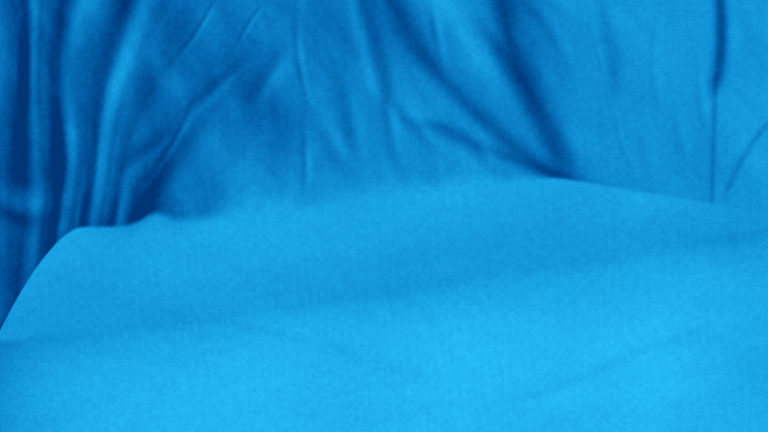
Give the GLSL for this texture, as a Shadertoy shader.

```glsl
// Blue satin draped over a wall and a table: a scalar "tone" is built from
// fold curves, a fan of pleats, scattered creases and stretched noise, then
// mapped to a blue ramp. Two height curves split wall, table top and front.
const float ASPECT = 16.0 / 9.0;
const float PLEAT_SPACING = 0.125;
const float PLEAT_DEPTH = 0.27;
const float WRINKLE_DEPTH = 0.70;
const float CREASE_DEPTH = 0.20;
const int CREASES = 26;
const float GRAIN = 0.15;
const float TABLE_TONE = 0.79;
const float FRONT_TONE = 1.02;

float hash(vec2 p) { return fract(sin(dot(p, vec2(127.1, 311.7))) * 43758.55); }

float noise(vec2 p) {
    vec2 i = floor(p), f = fract(p);
    f = f * f * (3.0 - 2.0 * f);
    return mix(mix(hash(i), hash(i + vec2(1, 0)), f.x),
               mix(hash(i + vec2(0, 1)), hash(i + vec2(1, 1)), f.x), f.y);
}

float fbm(vec2 p) {
    float sum = 0.0, amp = 0.5;
    for (int i = 0; i < 4; i++, amp *= 0.5) {
        sum += amp * noise(p);
        p = mat2(1.6, 1.2, -1.2, 1.6) * p + 3.7;
    }
    return sum;
}

float bell(float d, float w) { return exp(-d * d / (w * w)); }

// Soft stroke falling from a to b, bowed sideways, fading at both ends
float fold(vec2 p, vec2 a, vec2 b, float bow, float w) {
    float t = (a.y - p.y) / (a.y - b.y);
    float x = mix(a.x, b.x, t) + bow * 4.0 * t * (1.0 - t);
    return bell(p.x - x, w) * smoothstep(-0.12, 0.12, t) * (1.0 - smoothstep(0.85, 1.1, t));
}

// Scattered creases, each lit on one flank and shaded on the other
float creases(vec2 p) {
    float sum = 0.0;
    for (int i = 0; i < CREASES; i++) {
        float k = float(i);
        vec2 c = vec2(0.32 + 1.4 * (k + hash(vec2(k, 1))) / float(CREASES),
                      0.58 + 0.38 * hash(vec2(k, 2)));
        float calm = 1.0 - 0.6 * smoothstep(1.15, 1.4, c.x);
        float lean = mix(-0.8, 0.55, smoothstep(0.5, 0.85, c.x)) + 0.8 * (hash(vec2(k, 3)) - 0.5);
        vec2 along = normalize(vec2(lean * calm, -1.0));
        float s = dot(p - c, along);
        float d = dot(p - c, vec2(-along.y, along.x)) + 2.5 * s * s * (hash(vec2(k, 4)) - 0.5);
        float w = mix(0.006, 0.022, hash(vec2(k, 5)));
        sum += 1.6 * d / w * bell(d, w) * bell(s, mix(0.04, 0.10, hash(vec2(k, 6)))) * calm;
    }
    return sum;
}

float backEdge(float x) {
    float y = mix(0.475, 0.587, smoothstep(0.2, 1.2, x)) - 0.17 * max(x - 1.3, 0.0);
    return y - 0.24 * pow(max(1.0 - x / 0.19, 0.0), 1.6) + 0.025 * bell(x - 0.36, 0.04);
}

float frontEdge(float x) { return 0.21 + 0.105 * x + 0.024 * x * x; }

float wallTone(vec2 p, float above) {
    float tone = mix(0.24, 0.51, smoothstep(0.25, 0.65, p.x));
    tone = mix(tone, 0.73, smoothstep(1.15, 1.4, p.x));
    float middle = smoothstep(0.4, 0.6, p.x) * (1.0 - smoothstep(1.1, 1.3, p.x));
    tone += 0.18 * middle * exp(-above / 0.10);
    // Pleats fanning to the left, with finer ones riding on them
    float u = p.x + 0.4 * (0.9 - p.y) * smoothstep(0.0, 0.35, p.x);
    u += 0.10 * (noise(p * vec2(6.0, 3.5)) - 0.5);
    float phase = 6.283 * (u - 0.02) / PLEAT_SPACING - 1.57;
    float pleat = sin(phase + 0.5 * sin(phase)) + 0.9 * (noise(vec2(u * 45.0, p.y * 6.0)) - 0.5);
    float strength = 0.3 + 1.2 * noise(vec2(u * 9.0, p.y * 6.0));
    tone += PLEAT_DEPTH * pleat * strength * (1.0 - smoothstep(0.34, 0.55, p.x));
    // Slanting wrinkles and creases
    float leftward = fbm(vec2(p.x * 8.0 + p.y * 6.0 * (p.y - 1.4), p.x * 2.0 + p.y * 5.0));
    float rightward = fbm(vec2(p.x * 9.0 + p.y * 5.0, p.y * 4.0 - p.x) + 8.0);
    float wrinkle = mix(leftward, rightward, smoothstep(0.65, 0.95, p.x)) - 0.47;
    tone += WRINKLE_DEPTH * wrinkle * mix(1.0, 0.4, smoothstep(1.2, 1.45, p.x));
    tone += CREASE_DEPTH * creases(p) * smoothstep(0.0, 0.08, above);
    // Main falling folds
    tone -= 0.32 * fold(p, vec2(0.89, 1.05), vec2(1.28, 0.59), -0.06, 0.030);
    tone += 0.18 * fold(p, vec2(1.00, 1.05), vec2(1.31, 0.60), -0.01, 0.035);
    tone -= 0.38 * fold(p, vec2(1.15, 1.05), vec2(1.32, 0.58), -0.02, 0.032);
    tone -= 0.28 * fold(p, vec2(0.99, 0.72), vec2(1.33, 0.58), -0.02, 0.045);
    tone += 0.18 * fold(p, vec2(0.80, 1.05), vec2(0.87, 0.77), 0.0, 0.016);
    tone -= 0.18 * fold(p, vec2(0.83, 1.05), vec2(0.91, 0.75), 0.0, 0.022);
    tone -= 0.14 * fold(p, vec2(1.36, 1.05), vec2(1.42, 0.78), 0.02, 0.018);
    // Narrow gathers at the right
    tone -= 0.55 * fold(p, vec2(1.66, 1.05), vec2(1.655, 0.79), 0.012, 0.015);
    tone -= 0.20 * fold(p, vec2(1.655, 0.81), vec2(1.648, 0.53), 0.0, 0.007);
    tone -= 0.18 * fold(p, vec2(1.78, 0.72), vec2(1.68, 0.55), -0.01, 0.009);
    // Hooked tuck and sheen beside the table corner, then contact shade
    float tuck = p.y - 0.49 - 4.0 * (p.x - 0.08) * (p.x - 0.08);
    tone += (0.28 * bell(tuck - 0.04, 0.035) - 0.22 * bell(tuck, 0.018)) * bell(p.x - 0.05, 0.08);
    return tone - 0.14 * (1.0 - smoothstep(0.3, 0.5, p.x)) * exp(-max(above, 0.0) / 0.03);
}

float clothTone(vec2 p, float above, float below) {
    float top = TABLE_TONE + 0.10 * smoothstep(0.0, 0.25, -below);
    top -= 0.22 * bell(p.x - 0.33, 0.12) * exp(above / 0.03);
    float front = FRONT_TONE - 0.23 * exp(-max(below, 0.0) / 0.07);
    front -= 0.26 * exp(-p.x / 0.10) + 0.10 * smoothstep(1.5, 1.78, p.x);
    front -= 0.05 * fold(p, vec2(1.62, 0.24), vec2(1.20, 0.07), 0.0, 0.03);
    front -= 0.05 * fold(p, vec2(0.50, 0.26), vec2(0.98, 0.12), 0.04, 0.05);
    float tone = mix(top, front, smoothstep(-0.01, 0.01, below));
    return tone + 0.15 * (fbm(vec2(p.x * 4.0 - p.y * 2.0, p.y * 9.0)) - 0.47);
}

void mainImage(out vec4 fragColor, in vec2 fragCoord) {
    vec2 p = fragCoord / iResolution.xy * vec2(ASPECT, 1.0);
    float above = p.y - backEdge(p.x);
    float blend = smoothstep(0.2, 0.7, p.x) * (1.0 - smoothstep(1.05, 1.3, p.x));
    float soft = mix(0.006, 0.03, blend);
    float t = mix(clothTone(p, min(above, 0.0), frontEdge(p.x) - p.y), wallTone(p, above),
                  smoothstep(-soft, soft, above));
    t += GRAIN * (0.6 * noise(p * 230.0) + 0.4 * noise(p * 110.0 + 5.0) - 0.5);
    t = clamp(t, -0.05, 1.1);
    fragColor = vec4(0.13 * t * t, 0.23 + 0.47 * t, 0.49 + 0.56 * t - 0.11 * t * t, 1.0);
}
```
